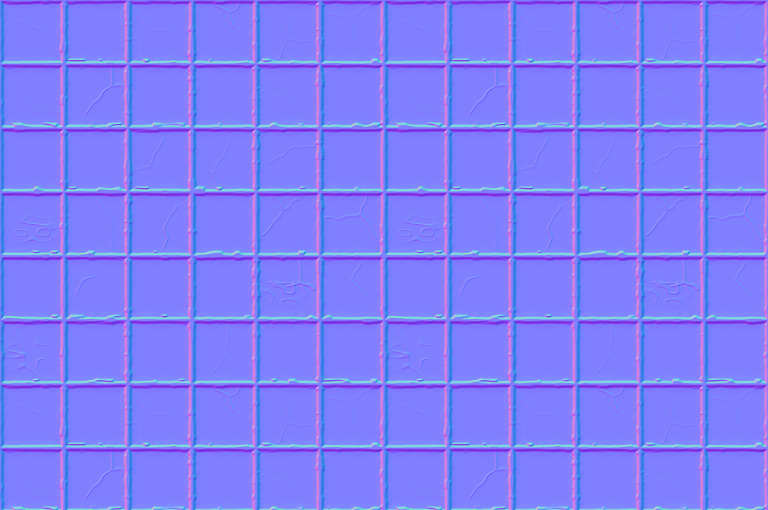
Reproduce this texture map procedurally as a WebGL 2 fragment shader.

```glsl
#version 300 es
precision highp float;
// Tangent-space normal map of worn square tiles with bevelled edges and grout.
// A height field (bevels, chips, cracks, scuffs) is differentiated numerically;
// its variation repeats after a block of PERIOD x PERIOD tiles.

#define TILES_ACROSS 12.0
#define PERIOD 6.0
#define GROUT 0.010
#define BEVEL_HEIGHT 0.037
#define EDGE_WOBBLE 0.012
#define CHIP_DEPTH 0.035
#define CRACK_WIDTH 0.024
#define CRACK_DEPTH 0.008
#define CRACK_CHANCE 0.62
#define SCUFF_CHANCE 0.10
#define SCUFF_DEPTH 0.006
#define STEP 0.010

uniform vec2 u_resolution;
out vec4 fragColor;

vec2 hash2(vec2 p) {
  vec3 v = fract(p.xyx * vec3(0.1031, 0.1030, 0.0973));
  v += dot(v, v.yzx + 33.33);
  return fract((v.xx + v.yz) * v.zy);
}

float noise(vec2 p) {
  vec2 i = floor(p), f = fract(p);
  f = f * f * (3.0 - 2.0 * f);
  float low = mix(hash2(i).x, hash2(i + vec2(1, 0)).x, f.x);
  float high = mix(hash2(i + vec2(0, 1)).x, hash2(i + vec2(1, 1)).x, f.x);
  return mix(low, high, f.y);
}

float segmentDistance(vec2 p, vec2 a, vec2 b) {
  vec2 ab = b - a;
  return length(p - a - ab * clamp(dot(p - a, ab) / dot(ab, ab), 0.0, 1.0));
}

// Bevelled tile: the lowest of four edge ramps, roughened and chipped
float tileHeight(vec2 local, vec2 p) {
  float wobble = (noise(p * 8.0 + 17.0) - 0.5) * EDGE_WOBBLE;
  float chips = smoothstep(0.62, 0.85, noise(p * vec2(7.0, 13.0) + 41.0));
  vec2 nearEdge = local + wobble;           // left, top
  vec2 farEdge = 1.0 - local + wobble;      // right, bottom
  farEdge.y -= chips * CHIP_DEPTH;
  farEdge.x -= chips * CHIP_DEPTH * 0.4;
  nearEdge -= chips * CHIP_DEPTH * 0.3;
  vec2 rampNear = smoothstep(vec2(GROUT), vec2(0.068, 0.064), nearEdge);
  vec2 rampFar = smoothstep(vec2(GROUT), vec2(0.058, 0.052), farEdge);
  float ramp = min(min(rampNear.x, rampNear.y), min(rampFar.x, rampFar.y));
  vec2 inset = min(local, 1.0 - local);
  float shoulder = smoothstep(0.0, 0.16, min(inset.x, inset.y));
  float dents = (1.0 - shoulder) * noise(p * 11.0 + 5.0);
  return ramp * (BEVEL_HEIGHT + 0.003 * shoulder - 0.006 * dents);
}

// Two or three wavering arms meeting at a random joint
float crackDepth(vec2 local, vec2 cell, vec2 p) {
  vec2 pick = hash2(cell + 71.0);
  if (pick.x > CRACK_CHANCE) return 0.0;
  vec2 joint = 0.2 + 0.6 * hash2(cell + 29.0);
  vec2 bent = local + 0.07 * (vec2(noise(p * 7.0), noise(p * 7.0 + 53.0)) - 0.5);
  float arms = pick.y > 0.6 ? 3.0 : 2.0;
  float nearest = 1.0;
  for (float i = 0.0; i < 3.0; i++) {
    if (i >= arms) break;
    vec2 r = hash2(cell + 13.0 * i + 101.0);
    float angle = 6.2832 * pick.y * 3.0 + 2.2 * i + r.x;
    vec2 tip = joint + (0.2 + 0.4 * r.y) * vec2(cos(angle), sin(angle));
    nearest = min(nearest, segmentDistance(bent, joint, tip));
  }
  float strength = mix(0.15, 1.0, hash2(cell + 7.0).y);
  strength *= 0.4 + 0.6 * noise(p * 5.0 + 83.0);
  return CRACK_DEPTH * strength * (1.0 - smoothstep(0.0, CRACK_WIDTH, nearest));
}

// Patch of short scratches on a few tiles
float scuffDepth(vec2 local, vec2 cell, vec2 p) {
  if (hash2(cell + 137.0).x > SCUFF_CHANCE) return 0.0;
  vec2 centre = 0.35 + 0.3 * hash2(cell + 149.0);
  float patchMask = 1.0 - smoothstep(0.12, 0.36, length((local - centre) * vec2(0.8, 1.2)));
  float ridge = 1.0 - smoothstep(0.0, 0.14, abs(noise(p * vec2(6.0, 11.0) + 19.0) - 0.5));
  return SCUFF_DEPTH * patchMask * ridge;
}

float surface(vec2 q) {
  vec2 local = fract(q), cell = mod(floor(q), PERIOD);
  vec2 p = cell + local;
  float inside = smoothstep(0.03, 0.09, min(min(local.x, local.y), min(1.0 - local.x, 1.0 - local.y)));
  float damage = crackDepth(local, cell, p) + scuffDepth(local, cell, p);
  return tileHeight(local, p) - inside * damage;
}

vec3 surfaceNormal(vec2 q) {
  vec2 e = vec2(STEP, 0.0);
  vec2 slope = vec2(surface(q + e) - surface(q - e),
                    surface(q + e.yx) - surface(q - e.yx)) / (2.0 * STEP);
  return normalize(vec3(-slope, 1.0));
}

void main() {
  // Tile units, counted from the top left with y pointing down
  vec3 sum = vec3(0.0);
  for (int k = 0; k < 4; k++) {
    vec2 offset = vec2(k & 1, k >> 1) * 0.5 - 0.25;
    vec2 pixel = gl_FragCoord.xy + offset;
    vec2 q = vec2(pixel.x, u_resolution.y - pixel.y) * TILES_ACROSS / u_resolution.x;
    sum += surfaceNormal(q);
  }
  fragColor = vec4(sum / 4.0 * 0.5 + vec3(0.5, 0.5, 0.495), 1.0);
}
```
